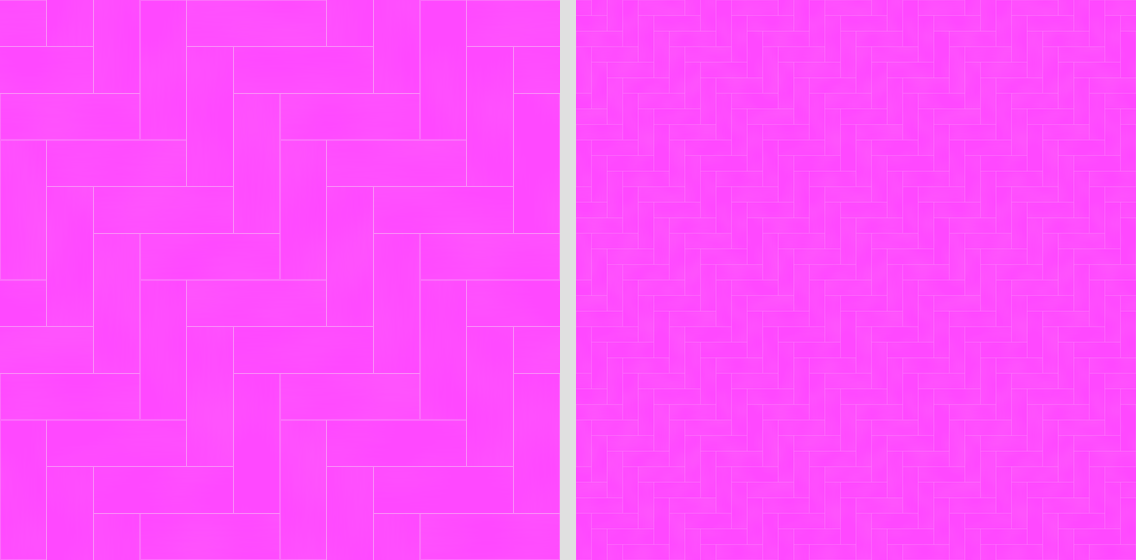
Left: one tile. Right: repeated 3 by 3.
Give the GLSL for this pattern, as a WebGL 2 fragment shader.

```glsl
#version 300 es
precision highp float;
// Herringbone floor of 3:1 planks with thin pale joints, on a 12 x 12 cell grid.
// The diagonal index (x + y) mod 6 gives each cell its plank and direction;
// gradient noise in plank coordinates adds faint tone drift and grain.

uniform vec2 u_resolution;
out vec4 fragColor;

#define CELLS 12.0            // cells across and down, a multiple of 2 * PLANK_LENGTH
#define PLANK_LENGTH 3.0      // plank length in cells
#define JOINT_WIDTH 0.0115    // joint width in cells
#define PLANK_VARIATION 0.55  // tone difference between planks
#define DRIFT_AMOUNT 0.85     // slow tone drift inside a plank
#define GRAIN_AMOUNT 0.16     // fine streaks along a plank
#define DEEP_COLOR vec3(1.0, 0.282, 1.0)
#define LIGHT_COLOR vec3(1.0, 0.326, 0.992)
#define JOINT_COLOR vec3(0.96, 0.76, 0.955)

float hash(vec2 p) {
    vec3 q = fract(p.xyx * vec3(0.1031, 0.1030, 0.0973));
    q += dot(q, q.yzx + 33.33);
    return fract((q.x + q.y) * q.z);
}

// Dot product of a random unit gradient with the offset from its lattice point
float gradientDot(vec2 lattice, vec2 offset) {
    float angle = 6.28319 * hash(lattice);
    return dot(vec2(cos(angle), sin(angle)), offset);
}

float gradientNoise(vec2 p) {
    vec2 i = floor(p);
    vec2 f = p - i;
    vec2 s = f * f * f * (f * (f * 6.0 - 15.0) + 10.0);
    vec2 e = vec2(1.0, 0.0);
    float low = mix(gradientDot(i, f), gradientDot(i + e.xy, f - e.xy), s.x);
    float high = mix(gradientDot(i + e.yx, f - e.yx), gradientDot(i + e.xx, f - e.xx), s.x);
    return mix(low, high, s.y);
}

// Finds the plank at p: xy = position along and across it, zw = wrapped id
vec4 herringbone(vec2 p) {
    vec2 cell = floor(p);
    float diagonal = mod(cell.x + cell.y + PLANK_LENGTH, 2.0 * PLANK_LENGTH);
    bool vertical = diagonal >= PLANK_LENGTH;
    float step_ = mod(diagonal, PLANK_LENGTH);
    vec2 start = cell - step_ * (vertical ? vec2(0.0, 1.0) : vec2(1.0, 0.0));
    vec2 local = p - start;
    return vec4(vertical ? local.yx : local, mod(start, CELLS));
}

// Share of a pixel covered by a joint centred at the given distance
float jointCoverage(float dist, float pixel) {
    vec2 sides = vec2(0.5, -0.5) * JOINT_WIDTH - dist;
    vec2 covered = clamp(sides / pixel + 0.5, 0.0, 1.0);
    return covered.x - covered.y;
}

void main() {
    vec2 p = gl_FragCoord.xy / u_resolution * CELLS;
    float pixel = CELLS / min(u_resolution.x, u_resolution.y);
    vec4 plank = herringbone(p);
    vec2 local = plank.xy;

    // Plank tone, slow drift and fine grain
    float seed = hash(plank.zw + 7.0);
    vec2 offset = floor(plank.zw * 17.0 + 40.0 * seed);
    float drift = gradientNoise(local * vec2(0.7, 0.9) + offset + seed);
    float grain = gradientNoise(local * vec2(1.5, 18.0) + offset + 211.0);
    float tone = 0.36 + PLANK_VARIATION * (seed - 0.5)
               + DRIFT_AMOUNT * drift + GRAIN_AMOUNT * grain;
    vec3 color = mix(DEEP_COLOR, LIGHT_COLOR, clamp(tone, 0.0, 1.0));

    // Joints along the nearest plank edges
    vec2 edge = min(local, vec2(PLANK_LENGTH, 1.0) - local);
    float joint = max(jointCoverage(edge.x, pixel), jointCoverage(edge.y, pixel));
    fragColor = vec4(mix(color, JOINT_COLOR, joint), 1.0);
}
```
